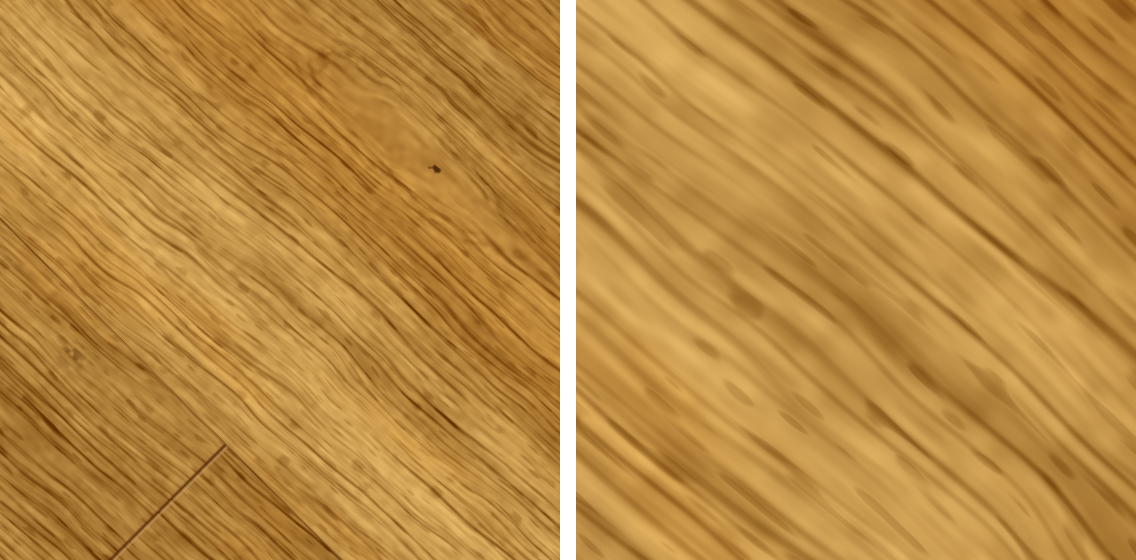
Left, the full canvas; right, a detail of the centre.
Write a Shadertoy shader that draws this texture.

```glsl
// Oak floor boards laid diagonally: wavy dark grain lines over streaky golden wood,
// with an amber knot, a small burl and a board joint.
// Grain is drawn in rotated coordinates: x runs along the boards, y across them.

const vec3 DARK_OAK = vec3(0.54, 0.35, 0.11);
const vec3 PALE_OAK = vec3(0.88, 0.70, 0.39);
const vec3 AMBER_TINT = vec3(1.03, 0.97, 0.82);
const vec3 KNOT_BROWN = vec3(0.27, 0.14, 0.03);
const float SEAM_Y = 0.431;
const float JOINT_X = 0.139;

float hash(vec2 p) {
    return fract(sin(dot(p, vec2(127.1, 311.7))) * 43758.5453);
}

float noise(vec2 p) {
    vec2 i = floor(p), f = fract(p);
    f = f * f * (3.0 - 2.0 * f);
    float low = mix(hash(i), hash(i + vec2(1, 0)), f.x);
    float high = mix(hash(i + vec2(0, 1)), hash(i + vec2(1, 1)), f.x);
    return mix(low, high, f.y);
}

float fbm(vec2 p) {
    float sum = 0.0, amp = 0.5;
    for (int i = 0; i < 4; i++) {
        sum += amp * noise(p);
        p = p * 2.03 + 17.3;
        amp *= 0.5;
    }
    return sum / 0.9375;
}

// Soft spot, 1 at its centre
float spot(vec2 p, vec2 centre, vec2 size) {
    vec2 d = (p - centre) / size;
    return exp(-dot(d, d));
}

// Soft stroke around zero distance
float stroke(float d, float width) {
    return exp(-d * d / (width * width));
}

// Jittered lines along x that swell, wander and fade out
float grainLines(vec2 p, float density, float width, float seed) {
    float row = floor(p.y * density), ink = 0.0;
    for (float k = -1.0; k <= 1.0; k++) {
        float id = row + k;
        float rnd = hash(vec2(id, seed));
        float wander = noise(vec2(p.x * 7.0 + rnd * 50.0, id + seed)) - 0.5;
        float y = (id + 0.5 + 0.6 * (rnd - 0.5) + 0.5 * wander) / density;
        float swell = noise(vec2(p.x * 4.5 + rnd * 90.0, id * 3.0 + seed));
        float strength = smoothstep(0.2, 0.8, swell) * (0.4 + 0.6 * hash(vec2(seed, id)));
        float d = p.y - y;
        float shade = stroke(d, width * (0.7 + 0.6 * swell));
        // A faint shadow trails off on one side of the line
        shade += 0.3 * exp(-max(d, 0.0) / (2.5 * width)) * step(0.0, d);
        ink = max(ink, strength * min(shade, 1.0));
    }
    return ink;
}

void mainImage(out vec4 fragColor, in vec2 fragCoord) {
    vec2 uv = fragCoord / iResolution.y;
    vec2 p = vec2(uv.x - uv.y, uv.x + uv.y) * 0.70711;
    float lowerBoard = 1.0 - smoothstep(SEAM_Y - 0.001, SEAM_Y + 0.001, p.y);
    float nextBoard = lowerBoard * step(JOINT_X, p.x);

    // Grain coordinates: slanted, wavy, and pushed apart by the knots
    vec2 knot = vec2(0.056, 1.043), burl = vec2(-0.168, 0.348);
    float heart = spot(p, vec2(-0.02, 1.035), vec2(0.25, 0.062));
    float burlHalo = spot(p, burl, vec2(0.07, 0.025));
    vec2 g = p;
    g.y += -0.07 * p.x + 0.045 * (fbm(p * vec2(2.4, 4.0)) - 0.5);
    g.y += 0.007 * (noise(p * vec2(13.0, 22.0)) - 0.5);
    g.y -= 0.7 * heart * (p.y - 1.035) + 0.5 * burlHalo * (p.y - burl.y);
    g += lowerBoard * vec2(3.7, 5.3) + nextBoard * vec2(2.1, 1.7);

    // Broad lighting and streaks
    float tone = 0.56 + 0.30 * stroke(p.y - 0.59, 0.13) - 0.12 * lowerBoard;
    tone -= 0.13 * smoothstep(1.0, 1.25, p.y);
    tone += 0.50 * (fbm(g * vec2(2.5, 16.0)) - 0.5);
    tone += 0.38 * (fbm(g * vec2(6.0, 55.0) + 9.0) - 0.5);
    tone += 0.34 * (noise(g * vec2(22.0, 190.0)) - 0.5);
    tone += 0.16 * (noise(p * 75.0) - 0.5);

    // Grain lines, sparse in the amber heart
    float calm = 1.0 - 0.85 * heart;
    float patchy = 0.55 + 0.45 * smoothstep(0.3, 0.65, fbm(p * vec2(3.0, 7.0) + 4.0));
    tone -= 0.78 * calm * patchy * grainLines(g, 42.0, 0.0024, 3.0);
    tone -= 0.48 * calm * grainLines(g, 76.0, 0.0017, 11.0);

    // Short broken pores and curling rings around the heart
    float pores = smoothstep(0.70, 0.90, noise(g * vec2(30.0, 170.0) + 31.0));
    tone -= 0.26 * pores * calm;
    float oval = length((p - vec2(-0.02, 1.035)) / vec2(0.22, 0.055));
    oval += 0.35 * (fbm(p * 28.0) - 0.5);
    float rings = stroke(oval - 1.0, 0.06) + 0.6 * stroke(oval - 1.25, 0.05);
    tone -= 0.34 * rings * smoothstep(0.35, 0.7, noise(p * 23.0 + 6.0));
    tone = clamp(tone, -0.45, 1.12);

    vec3 color = mix(DARK_OAK, PALE_OAK, tone);
    float amber = 0.75 * stroke(p.y - 0.96, 0.12) + 0.5 * smoothstep(0.5, 0.75, fbm(p * vec2(3.0, 9.0)));
    color *= mix(vec3(1.0), AMBER_TINT, min(amber, 1.0));

    // Knot core, mottled burl
    vec2 ragged = p + 0.008 * (vec2(noise(p * 110.0), noise(p * 110.0 + 40.0)) - 0.5);
    color = mix(color, KNOT_BROWN, 0.9 * smoothstep(0.2, 0.8, spot(ragged, knot, vec2(0.010, 0.006))));
    float mottle = smoothstep(0.4, 0.7, noise(p * 100.0)) * spot(p, burl, vec2(0.022, 0.018));
    color = mix(color, DARK_OAK * 0.8, 0.8 * mottle);

    // Long seam and the butt joint with its worn pale edge
    float seam = stroke(p.y - SEAM_Y, 0.0017) * (0.2 + 0.5 * noise(vec2(p.x * 9.0, 2.0)));
    float joint = stroke(p.x - JOINT_X, 0.0028) * lowerBoard;
    float edge = stroke(p.x - JOINT_X - 0.005, 0.0025) * lowerBoard;
    color = mix(color, vec3(0.78, 0.62, 0.40), 0.55 * edge);
    color = mix(color, KNOT_BROWN * 1.2, max(seam, 0.8 * joint));

    fragColor = vec4(clamp(color, 0.0, 1.0), 1.0);
}
```
